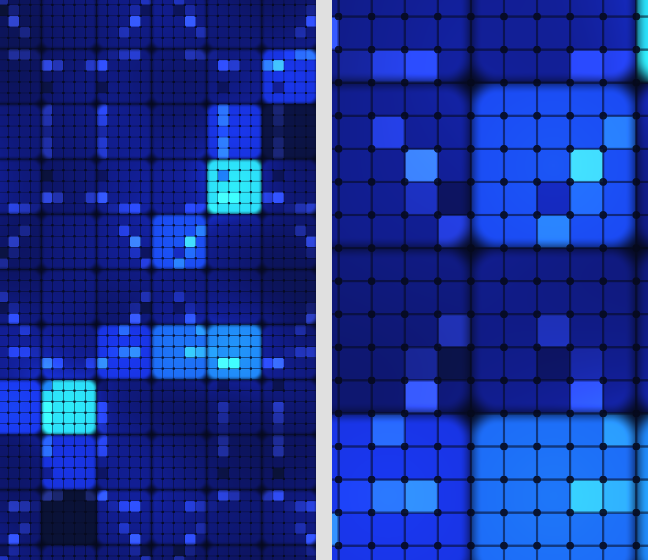
Left, the full canvas; right, a detail of the centre.
Give the GLSL for this background, as a WebGL 2 fragment shader.

```glsl
#version 300 es
precision highp float;

#define PANELS_ACROSS 5.733
#define GRID_ORIGIN vec2(0.751, 5.273)
#define TILES_PER_PANEL 5.0
#define MOTIF_PERIOD vec2(16.0, 27.0)
#define MOTIF_CENTRE vec2(2.5, 12.0)
#define BASE_LEVEL 0.31
#define NOISE_AMOUNT 0.22
#define GLOW_AMOUNT 0.28
#define SEAM_HALF_WIDTH 0.035
#define STUD_RADIUS 0.12
#define PANEL_CORNER 0.13

uniform vec2 u_resolution;
out vec4 fragColor;

const vec3 GAP_COLOUR = vec3(0.02, 0.035, 0.11);
const vec3 ACCENT_TINT = vec3(0.20, 0.25, 0.35);

// Brightness ramp from unlit navy to cyan
const vec3 RAMP[6] = vec3[6](
  vec3(0.04, 0.07, 0.21), vec3(0.05, 0.08, 0.39), vec3(0.07, 0.12, 0.59),
  vec3(0.10, 0.22, 0.95), vec3(0.12, 0.51, 0.98), vec3(0.18, 0.93, 0.98));

// Panels with their own level: column, row, level
const vec3 PANELS[12] = vec3[12](
  vec3(4, 3, 0.59), vec3(3, 2, 0.59), vec3(3, 1, 1.0), vec3(2, 0, 0.68),
  vec3(1, -2, 0.60), vec3(2, -2, 0.77), vec3(3, -2, 0.84), vec3(-1, -3, 0.63),
  vec3(0, -3, 1.0), vec3(0, -4, 0.58), vec3(4, 2, 0.08), vec3(0, -5, 0.02));

// One quadrant of the mirrored tile motif: column, row, strength
const vec3 MOTIF[14] = vec3[14](
  vec3(2, 0, 0.12), vec3(2, 1, 0.30), vec3(2, 2, 0.34), vec3(2, 4, -0.40),
  vec3(2, 6, 0.55), vec3(1, 6, 0.34), vec3(4, 7, 0.30), vec3(5, 7, 0.38),
  vec3(4, 9, 0.24), vec3(5, 10, 0.55), vec3(5, 11, 0.14), vec3(6, 11, -0.40),
  vec3(6, 12, 0.25), vec3(3, 7, 0.08));

vec2 gradientAt(vec2 cell) {
  float h = fract(sin(dot(cell, vec2(127.1, 311.7))) * 43758.5);
  return vec2(cos(6.2832 * h), sin(6.2832 * h));
}

float gradientNoise(vec2 p) {
  vec2 i = floor(p), f = p - i;
  vec2 w = f * f * f * (f * (f * 6.0 - 15.0) + 10.0);
  vec2 e = vec2(1.0, 0.0);
  float low = mix(dot(gradientAt(i), f), dot(gradientAt(i + e), f - e), w.x);
  float high = mix(dot(gradientAt(i + e.yx), f - e.yx),
                   dot(gradientAt(i + 1.0), f - 1.0), w.x);
  return mix(low, high, w.y);
}

float roundedBox(vec2 p, float halfSize, float radius) {
  vec2 d = abs(p) - halfSize + radius;
  return length(max(d, 0.0)) + min(max(d.x, d.y), 0.0) - radius;
}

vec3 ramp(float level) {
  float t = clamp(level, 0.0, 1.0) * 5.0;
  int i = min(int(t), 4);
  return mix(RAMP[i], RAMP[i + 1], t - float(i));
}

// Level of a panel plus the light spilling from its bright neighbours
float panelLevel(vec2 p) {
  vec2 panel = floor(p);
  float level = BASE_LEVEL - 0.012 * p.x;
  level += NOISE_AMOUNT * gradientNoise(p * 0.45 + 3.7);
  level += 0.5 * NOISE_AMOUNT * gradientNoise(panel * 0.73 + 8.3);
  float glow = 0.0;
  for (int i = 0; i < 12; i++) {
    vec3 lit = PANELS[i];
    if (panel == lit.xy) return lit.z - 0.05 * length(fract(p) - 0.5);
    float gap = max(roundedBox(p - lit.xy - 0.5, 0.5, 0.1), 0.0);
    glow += max(lit.z - 0.5, 0.0) * exp(-3.0 * gap);
  }
  return level + GLOW_AMOUNT * glow;
}

// Accent of a tile, folded into one quadrant of the motif
float tileAccent(vec2 tile) {
  vec2 halfPeriod = vec2(8.0, 13.0);
  vec2 folded = abs(mod(tile - MOTIF_CENTRE + halfPeriod, MOTIF_PERIOD) - halfPeriod);
  folded.x -= 0.5;
  float accent = 0.0;
  for (int i = 0; i < 14; i++) {
    vec2 offset = abs(folded - MOTIF[i].xy);
    if (max(offset.x, offset.y) < 0.1) accent = MOTIF[i].z;
  }
  return accent * (0.95 + 0.5 * gradientNoise(tile * 0.17));
}

void main() {
  vec2 p = gl_FragCoord.xy / u_resolution.x * PANELS_ACROSS - GRID_ORIGIN;
  vec2 t = p * TILES_PER_PANEL;
  float pixel = PANELS_ACROSS * TILES_PER_PANEL / u_resolution.x;

  // Lit surface
  float accent = tileAccent(floor(t));
  vec3 colour = ramp(panelLevel(p) + 0.45 * accent) + max(accent, 0.0) * ACCENT_TINT;

  // Soft dark gaps between panels, widest at the corners
  float edge = roundedBox(fract(p) - 0.5, 0.47, PANEL_CORNER);
  colour = mix(colour, GAP_COLOUR, 0.92 * smoothstep(-0.04, 0.085, edge));

  // Thin seams between tiles, with a stud at each crossing
  vec2 toSeam = 0.5 - abs(fract(t) - 0.5);
  float seam = 1.0 - smoothstep(-0.5 * pixel, 0.5 * pixel,
                               min(toSeam.x, toSeam.y) - SEAM_HALF_WIDTH);
  float stud = 1.0 - smoothstep(-0.6 * pixel, 0.6 * pixel, length(toSeam) - STUD_RADIUS);
  colour = mix(colour, GAP_COLOUR, max(0.55 * seam, 0.9 * stud));

  fragColor = vec4(colour, 1.0);
}
```
